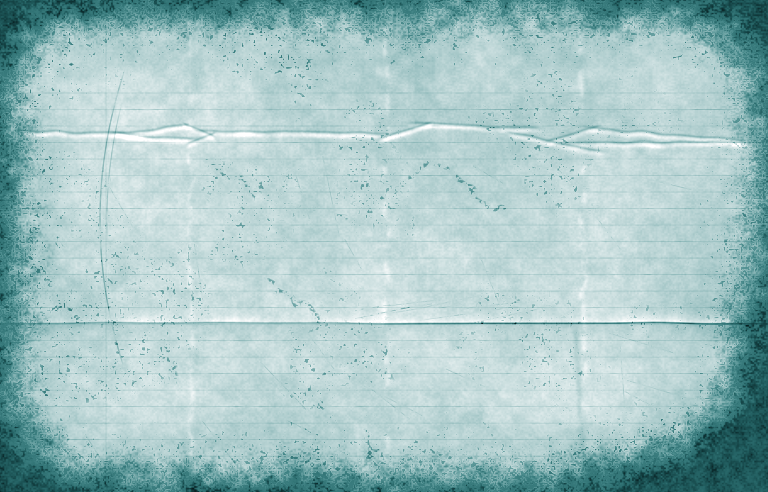
A Shadertoy shader for this texture:

```glsl
#define LINE_GAP 0.03355
#define LINE_TOP 0.811
#define MARGIN_X 0.2155
#define FOLD_Y 0.3435
#define PAPER_TONE 0.765
#define EDGE_TONE 0.11
#define CORNER_RADIUS 0.22
#define SCRATCH_COUNT 36
#define GRAIN_SCALE 290.0

const vec4 CREASES[12] = vec4[12](
    vec4(0.03, 0.735, 0.30, 0.728), vec4(0.22, 0.727, 0.385, 0.747),
    vec4(0.25, 0.727, 0.40, 0.716), vec4(0.37, 0.750, 0.44, 0.720),
    vec4(0.38, 0.706, 0.44, 0.730), vec4(0.39, 0.733, 0.79, 0.730),
    vec4(0.77, 0.720, 0.88, 0.751), vec4(0.83, 0.750, 1.10, 0.740),
    vec4(1.03, 0.733, 1.23, 0.692), vec4(1.11, 0.715, 1.22, 0.744),
    vec4(1.15, 0.712, 1.53, 0.711), vec4(1.18, 0.742, 1.53, 0.714));
const vec4 TRAILS[7] = vec4[7](
    vec4(0.89, 0.67, 1.02, 0.57), vec4(0.54, 0.43, 0.65, 0.35),
    vec4(0.80, 0.61, 0.875, 0.675), vec4(0.41, 0.67, 0.54, 0.60),
    vec4(0.685, 0.56, 0.70, 0.556), vec4(0.335, 0.29, 0.365, 0.235),
    vec4(0.75, 0.13, 0.76, 0.08));

float hash(vec2 p) { return fract(sin(dot(p, vec2(127.1, 311.7))) * 43758.5453); }

float noise(vec2 p) {
    vec2 i = floor(p), f = fract(p);
    f = f * f * (3.0 - 2.0 * f);
    return mix(mix(hash(i), hash(i + vec2(1, 0)), f.x),
               mix(hash(i + vec2(0, 1)), hash(i + vec2(1, 1)), f.x), f.y);
}

float fbm(vec2 p) {
    float sum = 0.0, amp = 0.52;
    for (int i = 0; i < 5; i++, amp *= 0.5) {
        sum += amp * noise(p);
        p = mat2(1.6, 1.2, -1.2, 1.6) * p + 7.3;
    }
    return sum;
}

float stroke(float dist, float halfWidth) {
    float aa = 0.6 / iResolution.y;
    return 1.0 - smoothstep(halfWidth - aa, halfWidth + aa, abs(dist));
}

float segment(vec2 p, vec2 a, vec2 b) {
    vec2 ab = b - a;
    return length(p - a - ab * clamp(dot(p - a, ab) / dot(ab, ab), 0.0, 1.0));
}

// Dark rim with a bright, uneven slope beneath it
float crease(vec2 p, vec2 a, vec2 b) {
    float t = (p.x - a.x) / (b.x - a.x);
    float ends = smoothstep(-0.05, 0.12, t) * smoothstep(1.05, 0.88, t);
    float h = p.y - mix(a.y, b.y, t) + 0.005 * (noise(p * 26.0) - 0.5);
    float slope = h / 0.005 + 1.4, rim = h / 0.0026;
    float glint = 0.1 + 0.2 * noise(vec2(p.x * 22.0, 3.0));
    return ends * (glint * exp(-slope * slope) - 0.2 * exp(-rim * rim));
}

// Ink-to-white teal ramp
vec3 tealRamp(float t) {
    float g = 1.0 - 0.62 * (1.0 - t) - 0.4 * exp(-11.0 * t);
    return vec3(t, g, g + 0.008 * (1.0 - t));
}

void mainImage(out vec4 fragColor, in vec2 fragCoord) {
    vec2 p = fragCoord / iResolution.y, halfSize = 0.5 * iResolution.xy / iResolution.y;
    float cloud = fbm(p * 5.0), fiber = fbm(p * 40.0 + 4.0);
    float grain = 0.65 * noise(p * GRAIN_SCALE) + 0.35 * noise(p * 130.0 + 9.0);

    // Mottled paper
    float tone = PAPER_TONE + 0.23 * (cloud - 0.5) + 0.17 * (fiber - 0.5) + 0.11 * (grain - 0.5);

    // Ruled lines and margin
    float row = (LINE_TOP - p.y) / LINE_GAP;
    float ruled = stroke((fract(row + 0.5) - 0.5) * LINE_GAP, 0.0008) * step(-0.5, row) * step(row, 22.5);
    tone -= ruled * (0.04 + 0.3 * fiber * noise(p * 60.0)) + 0.11 * stroke(p.x - MARGIN_X, 0.0008);

    // Vertical folds
    for (int i = 0; i < 3; i++) {
        float h = p.x - 0.386 - 0.3995 * float(i) + 0.012 * (noise(vec2(p.y * 30.0, i)) - 0.5);
        tone += 0.09 * exp(-h * h / 0.00003) * smoothstep(0.4, 0.65, fiber) - 0.025 * exp(-abs(h - 0.012) / 0.012);
    }
    float dent = (p.x - 1.169 - 0.06 * (FOLD_Y - p.y)) / 0.006;
    tone -= 0.22 * fiber * exp(-dent * dent) * smoothstep(0.04, 0.1, p.y) * smoothstep(FOLD_Y, 0.32, p.y);

    // Upper crumpled fold and lower straight fold
    for (int i = 0; i < 12; i++) tone += crease(p, CREASES[i].xy, CREASES[i].zw);
    float lift = p.y - FOLD_Y - 0.003 * (noise(vec2(p.x * 9.0, 2.0)) - 0.5);
    float above = smoothstep(-0.001, 0.002, lift);
    tone += 0.25 * above * exp(-lift / 0.009) * (0.4 + 0.8 * noise(vec2(p.x * 11.0, 5.0)));
    tone -= 0.1 * (1.0 - above) * exp(min(lift, 0.0) / 0.016);
    tone -= stroke(lift, 0.0018) * (0.2 + 0.26 * smoothstep(0.7, 0.85, p.x));

    // Long curved scratch
    float bow = p.x - 0.2033 - 0.54 * (p.y - 0.553) * (p.y - 0.553);
    float worn = smoothstep(0.25, 0.6, fiber);
    tone -= 0.28 * worn * stroke(bow, 0.0014) * smoothstep(0.23, 0.3, p.y) * smoothstep(0.87, 0.8, p.y);
    tone -= 0.2 * worn * stroke(bow - 0.014, 0.0012) * smoothstep(0.5, 0.55, p.y) * smoothstep(0.8, 0.74, p.y);

    // Scattered scratches, every third one sweeping over the lower fold
    for (int i = 0; i < SCRATCH_COUNT; i++) {
        float id = float(i), angle = -1.5 + 1.4 * hash(vec2(id, 3));
        vec2 start = vec2(0.1 + 1.35 * hash(vec2(id, 1)), 0.1 + 0.6 * hash(vec2(id, 2)));
        if (i % 3 == 0) {
            start = vec2(0.68 + 0.34 * hash(vec2(id, 4)), 0.345 + 0.03 * hash(vec2(id, 5)));
            angle = 0.1 + 0.12 * hash(vec2(id, 6));
        }
        vec2 end = start + (0.04 + 0.12 * hash(vec2(id, 7))) * vec2(cos(angle), sin(angle));
        tone -= 0.16 * worn * stroke(segment(p, start, end), 0.001) * smoothstep(0.3, 0.6, grain);
    }

    // Chipped trails and flecks
    float chipped = smoothstep(0.68, 0.84, grain) * smoothstep(0.52, 0.7, fbm(p * 8.0 + 31.0));
    vec2 jitter = p + 0.022 * (noise(p * 45.0) - 0.5);
    for (int i = 0; i < 7; i++)
        chipped += smoothstep(0.5, 0.7, grain) * smoothstep(0.008, 0.001, segment(jitter, TRAILS[i].xy, TRAILS[i].zw));
    tone -= 0.4 * min(chipped, 1.0);

    // Grainy dark border, heaviest at the lower right
    vec2 q = abs(p - halfSize) - halfSize + CORNER_RADIUS;
    float depth = CORNER_RADIUS - length(max(q, 0.0)) - min(max(q.x, q.y), 0.0);
    depth -= 0.12 * smoothstep(0.45, 0.0, length(p - vec2(2.0 * halfSize.x, 0.0)));
    float reach = depth + 0.07 * (cloud - 0.5) + 0.06 * (fiber - 0.5);
    tone -= 0.07 * smoothstep(0.2, 0.04, depth);
    float ink = EDGE_TONE + 0.1 * (fiber - 0.45) + 0.12 * (grain - 0.5);
    tone = mix(ink, tone, smoothstep(-0.04, 0.08, reach + 0.075 * (grain - 0.5)));
    float speckle = smoothstep(0.0, 0.16, grain - 0.47 - 2.6 * max(reach, 0.0));
    tone -= 0.36 * speckle * smoothstep(0.1, 0.7, tone);

    fragColor = vec4(tealRamp(clamp(tone, 0.03, 1.0)), 1.0);
}
```
